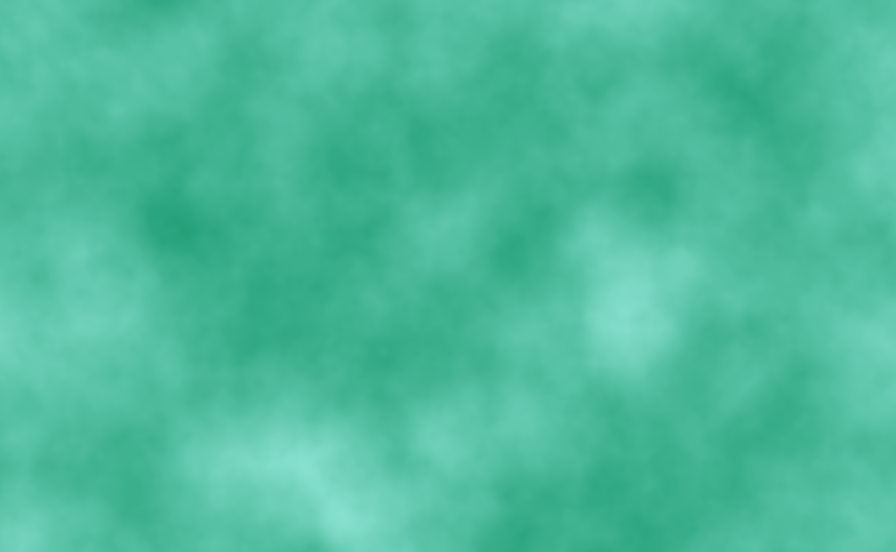
This texture is drawn by a WebGL 2 fragment shader. Its source:

```glsl
#version 300 es
precision highp float;

uniform vec2 u_resolution;
out vec4 fragColor;

// Three independent values in 0..1 for each integer cell
vec3 hashCell(ivec2 cell) {
    uvec3 h = uvec3(uvec2(cell), 17u) * 1664525u + 1013904223u;
    h.x += h.y * h.z;
    h.y += h.z * h.x;
    h.z += h.x * h.y;
    h ^= h >> 16u;
    h.x += h.y * h.z;
    h.y += h.z * h.x;
    h.z += h.x * h.y;
    return vec3(h >> 8u) / 16777216.0;
}

// Smooth cellular noise: a weighted mean of the tones of nearby cell points
float cellNoise(vec2 p) {
    vec2 base = floor(p);
    float toneSum = 0.0;
    float weightSum = 0.0;
    for (int y = -1; y <= 1; y++) {
        for (int x = -1; x <= 1; x++) {
            vec2 cell = base + vec2(x, y);
            vec3 rnd = hashCell(ivec2(cell));
            vec2 point = cell + 0.35 + 0.3 * rnd.xy;
            vec2 falloff = 1.0 - smoothstep(0.0, 1.0, abs(p - point));
            float weight = falloff.x * falloff.y;
            toneSum += weight * (rnd.z * 2.0 - 1.0);
            weightSum += weight;
        }
    }
    return toneSum / weightSum;
}

// Each octave halves the size of the patches
float cloud(vec2 p) {
    float sum = 0.0;
    float amplitude = 1.0;
    for (int octave = 0; octave < 5; octave++) {
        sum += amplitude * cellNoise(p);
        p = 2.0 * p + vec2(19.3, 7.7);
        amplitude *= 0.5;
    }
    return sum;
}

void main() {
    vec2 p = gl_FragCoord.xy / u_resolution.y;

    // Diagonal grid, so that the patches drift along both diagonals
    vec2 diagonal = vec2(p.x + p.y, p.y - p.x) * 0.7071;
    float shade = cloud(diagonal * 4.4 + vec2(31.4, 12.6));

    // Jade green, shifting between deep and pale tones
    vec3 midGreen = vec3(0.324, 0.746, 0.631);
    vec3 toneRange = vec3(0.14, 0.089, 0.121);
    fragColor = vec4(midGreen + toneRange * shade, 1.0);
}
```
